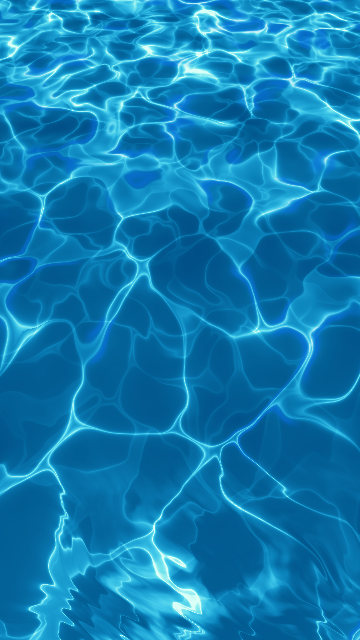
A Shadertoy shader for this texture:

```glsl
const vec3 WATER_RAMP[7] = vec3[7](
    vec3(0.00, 0.29, 0.51), vec3(0.01, 0.38, 0.59), vec3(0.04, 0.51, 0.73),
    vec3(0.12, 0.65, 0.84), vec3(0.26, 0.79, 0.92), vec3(0.46, 0.90, 0.93),
    vec3(0.85, 1.00, 0.97));
const vec3 PRISM_BLUE = vec3(0.03, 0.43, 0.86);

float hash(vec2 p) {
    return fract(sin(dot(p, vec2(127.1, 311.7))) * 43758.5453);
}

vec2 hash2(vec2 p) {
    return vec2(hash(p), hash(p + 57.3));
}

float noise(vec2 p) {
    vec2 i = floor(p), f = fract(p);
    f = f * f * f * (f * (f * 6.0 - 15.0) + 10.0);
    float low = mix(hash(i), hash(i + vec2(1, 0)), f.x);
    float high = mix(hash(i + vec2(0, 1)), hash(i + vec2(1, 1)), f.x);
    return mix(low, high, f.y);
}

float fbm(vec2 p) {
    float sum = 0.0, amp = 0.53;
    for (int i = 0; i < 4; i++) {
        sum += amp * noise(p);
        p = mat2(1.6, 1.2, -1.2, 1.6) * p + 3.7;
        amp *= 0.5;
    }
    return sum;
}

vec2 warp(vec2 p, float freq, float amp) {
    return p + amp * (vec2(noise(p * freq), noise(p * freq + 31.4)) * 2.0 - 1.0);
}

// Distance to the cell walls, with rounded cell corners
float cellWalls(vec2 p, float sharpness) {
    vec2 base = floor(p), nearCell = base, toNear = vec2(9.0);
    for (int y = -1; y <= 1; y++)
    for (int x = -1; x <= 1; x++) {
        vec2 cell = base + vec2(x, y);
        vec2 r = cell + hash2(cell) - p;
        if (dot(r, r) < dot(toNear, toNear)) { toNear = r; nearCell = cell; }
    }
    float sum = 0.0;
    for (int y = -2; y <= 2; y++)
    for (int x = -2; x <= 2; x++) {
        if (x == 0 && y == 0) continue;
        vec2 cell = nearCell + vec2(x, y);
        vec2 r = cell + hash2(cell) - p;
        float wall = dot(0.5 * (toNear + r), normalize(r - toNear));
        sum += exp(-sharpness * wall);
    }
    return -log(sum) / sharpness;
}

// Light of a folded ribbon: x = brightness, y = coloured fringe
vec2 causticNet(vec2 q, float thin) {
    vec2 bent = warp(warp(q, 1.1, 0.42), 3.1, 0.11);
    float ribbon = 0.17 * smoothstep(0.48, 0.85, noise(q * 1.3 + 11.0));
    float d = cellWalls(bent, 15.0) - ribbon;
    float power = mix(0.2, 1.0, smoothstep(0.2, 0.8, noise(q * 1.7 + 5.0)));
    float line = exp(-abs(d) / thin);
    float halo = exp(-abs(d) / (thin * 3.0 + 0.05));
    float fill = smoothstep(thin, -thin, d) * (0.5 + 0.8 * noise(bent * 4.0));
    float fringe = exp(-pow((d - 2.5 * thin) / (2.0 * thin), 2.0));
    return vec2(power * (0.62 * line + 0.19 * halo) + 0.2 * fill, fringe);
}

vec3 waterColor(float light) {
    float t = clamp(light * 5.0, 0.0, 5.999);
    int i = int(t);
    return mix(WATER_RAMP[i], WATER_RAMP[i + 1], fract(t));
}

void mainImage(out vec4 fragColor, in vec2 fragCoord) {
    vec2 p = fragCoord / iResolution.x;
    float height = fragCoord.y / iResolution.y;

    // Pool floor in perspective, ruffled more near the viewer
    float depth = 1.0 / (1.4 - height);
    vec2 q = vec2((p.x - 0.5) * 3.6, 6.0) * depth;
    float nearby = smoothstep(0.34, 0.0, height);
    float distant = smoothstep(0.55, 1.0, height);
    vec2 slant = mat2(0.8, 0.6, -0.6, 0.8) * p;
    float ruffle = noise(warp(slant, 5.0, 0.06) * vec2(7.0, 42.0)) - 0.5;
    q += ruffle * vec2(0.22, 0.12) * nearby;

    // Two overlapping nets of focused light
    float thin = 0.013 * depth * depth;
    vec2 coarse = causticNet(q, thin);
    vec2 fine = causticNet(q * 1.55 + 17.0, thin * 1.4);
    float fineShare = 0.3 + 0.25 * max(nearby, distant);
    float light = 0.13 + coarse.x + fineShare * fine.x;

    // Soft depth variation and flat surface streaks far away
    light += 0.3 * (fbm(q * 0.9 + 2.0) - 0.5);
    float streak = noise(vec2(p.x * 5.0, q.y * 2.6) + 2.0 * noise(q * 0.6));
    light += 0.2 * distant * (streak - 0.5);

    // Feathery bright clouds at the bottom
    vec2 wispAt = warp(slant, 4.0, 0.12);
    float cloud = fbm(wispAt * vec2(5.0, 8.0) + ruffle * 0.5);
    float wisps = fbm(wispAt * vec2(9.0, 34.0));
    float bank = nearby * smoothstep(0.05, 0.55, p.x + 0.25 * cloud);
    light += bank * smoothstep(0.38, 0.75, cloud) * (0.3 + 0.55 * wisps);

    // Sparse blue dispersion beside the lines
    float prism = coarse.y * smoothstep(0.55, 0.75, noise(q * 1.4 + 43.0));
    vec3 color = mix(waterColor(light), PRISM_BLUE, 0.65 * prism);
    fragColor = vec4(color, 1.0);
}
```
